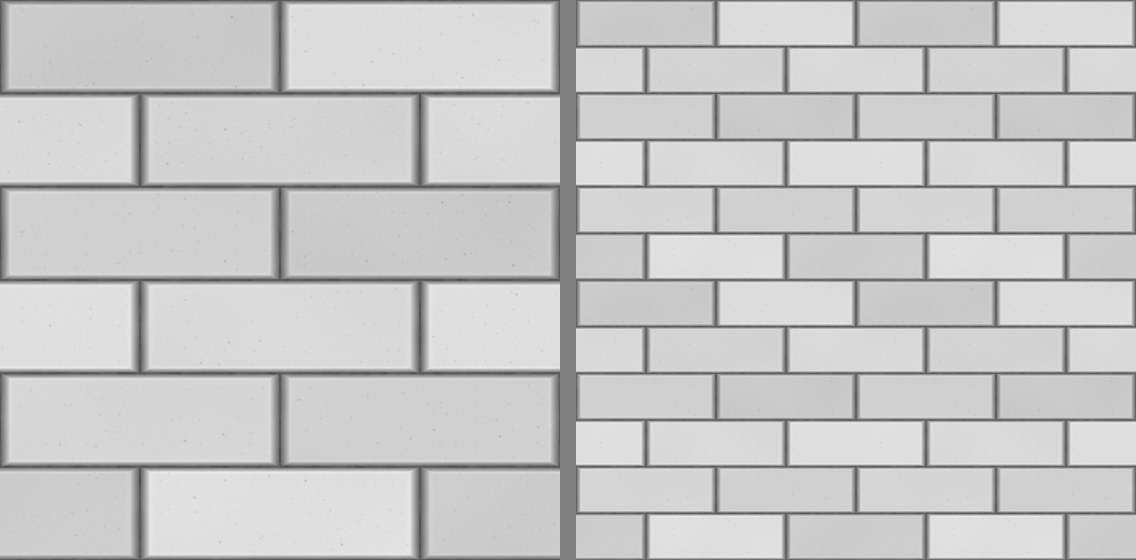
Left: one tile. Right: repeated 2 by 2.
A WebGL 1 fragment shader for this texture:

```glsl
precision highp float;
// Seamless wall of pale grey bevelled tiles in running bond, two across and six rows high.
uniform vec2 u_resolution;

vec2 hash2(vec2 p) {
  vec2 q = vec2(dot(p, vec2(127.1, 311.7)), dot(p, vec2(269.5, 183.3)));
  return fract(sin(q) * 43758.55);
}

// Gradient of one lattice corner, wrapped to the period
float corner(vec2 cell, vec2 offset, vec2 period) {
  float angle = 6.2832 * hash2(mod(cell, period)).x;
  return dot(vec2(cos(angle), sin(angle)), offset);
}

// Gradient noise that repeats once per canvas
float noise(vec2 uv, vec2 period) {
  vec2 p = uv * period, i = floor(p), f = fract(p);
  vec2 w = f * f * f * (f * (f * 6.0 - 15.0) + 10.0);
  vec2 e = vec2(1.0, 0.0);
  return mix(
    mix(corner(i, f, period), corner(i + e.xy, f - e.xy, period), w.x),
    mix(corner(i + e.yx, f - e.yx, period), corner(i + e.xx, f - e.xx, period), w.x), w.y);
}

// Sparse small pits in the glaze, at most one per grid cell
float pits(vec2 uv, float cells, float pixel) {
  vec2 cell = mod(floor(uv * cells), cells);
  vec2 rnd = hash2(cell + 17.0);
  vec2 d = (fract(uv * cells) - 0.2 - 0.6 * hash2(cell + 53.0)) / cells;
  d.x += d.y * (rnd.y - 0.5);
  float radius = 0.0008 + 0.0012 * rnd.y;
  return step(rnd.x, 0.3) * (1.0 - smoothstep(radius - pixel, radius + pixel, length(d)));
}

void main() {
  vec2 uv = gl_FragCoord.xy / u_resolution;
  float pixel = 1.0 / min(u_resolution.x, u_resolution.y);

  // Running bond: even rows shift by half a tile
  float row = floor(uv.y * 6.0);
  float x = uv.x * 2.0 + 0.5 * (1.0 - mod(row, 2.0));
  vec2 local = vec2(fract(x), fract(uv.y * 6.0));
  float column = mod(floor(x), 2.0);
  vec2 edge = min(local, 1.0 - local) * vec2(0.5, 1.0 / 6.0);

  // Tile face: own tone, soft light, fine grain and pits
  float tone = 0.79 + 0.095 * fract(0.11 + 0.38 * row + 0.77 * column);
  float face = tone + 0.012 * noise(uv, vec2(5.0)) + 0.012 * noise(uv, vec2(170.0));
  face += 0.012 * (local.y - 0.5) * (1.0 - 2.0 * local.x);
  face -= 0.11 * pits(uv, 16.0, pixel) + 0.05 * pits(uv, 41.0, pixel);

  // Mitred bevel: wide on the ends, narrow above and below
  vec2 slope = (edge - 0.0012) / vec2(0.0155, 0.0078);
  float ramp = min(slope.x, slope.y);
  float onEnd = smoothstep(-0.12, 0.12, slope.y - slope.x);
  float foot = mix(0.43, 0.40, onEnd) + 0.06 * noise(uv, vec2(9.0, 18.0));
  float bevel = mix(foot, tone - 0.03, clamp(ramp, 0.0, 1.0));
  float lip = (ramp - 1.15) / 0.3;
  face += mix(0.03, 0.015, onEnd) * exp(-lip * lip);
  float shade = mix(bevel, face, smoothstep(0.85, 1.15, ramp));

  // Thin dark joint with a worn, uneven border
  float joint = min(edge.x, edge.y);
  float halfWidth = 0.0017 + 0.0012 * noise(uv, vec2(48.0));
  float grout = 0.35 + 0.08 * noise(uv, vec2(24.0)) + 0.05 * noise(uv, vec2(120.0));
  float cover = 1.0 - smoothstep(halfWidth - 0.6 * pixel, halfWidth + 0.6 * pixel, joint);
  gl_FragColor = vec4(vec3(mix(shade, grout, cover)), 1.0);
}
```
